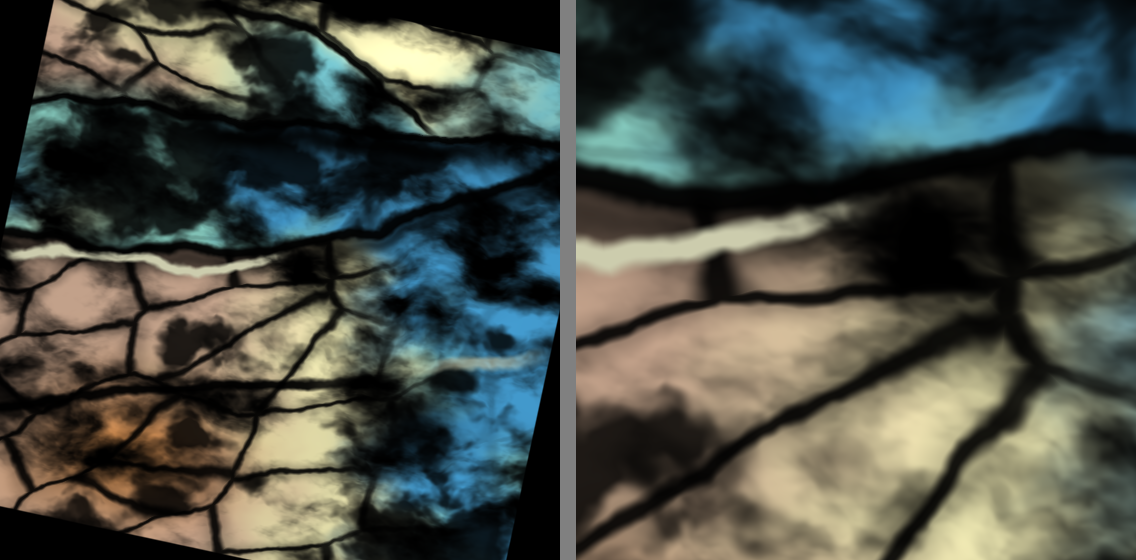
Left, the full canvas; right, a detail of the centre.
Write a WebGL 2 fragment shader that draws this texture.

```glsl
#version 300 es
precision highp float;
// Tilted slab of weathered stone: blue and tan mineral layers, dark veins, black surround.
uniform vec2 u_resolution;
out vec4 fragColor;

float hash(vec2 p) {
    vec3 q = fract(p.xyx * 0.1031);
    q += dot(q, q.yzx + 33.33);
    return fract((q.x + q.y) * q.z);
}

float noise(vec2 p) {
    vec2 i = floor(p), f = fract(p);
    f = f * f * (3.0 - 2.0 * f);
    return mix(mix(hash(i), hash(i + vec2(1, 0)), f.x),
               mix(hash(i + vec2(0, 1)), hash(i + vec2(1, 1)), f.x), f.y);
}

float fbm(vec2 p) {
    float sum = 0.0, amp = 0.5;
    for (int i = 0; i < 5; i++) {
        sum += amp * noise(p);
        p = mat2(0.96, 0.28, -0.28, 0.96) * p * 2.03 + 17.3;
        amp *= 0.5;
    }
    return sum;
}

// Gap between the two nearest cell centres: zero along cell borders.
float cellBorder(vec2 p) {
    vec2 base = floor(p);
    float nearest = 9.0, second = 9.0;
    for (int y = -2; y <= 2; y++)
    for (int x = -2; x <= 2; x++) {
        vec2 cell = base + vec2(x, y);
        vec2 centre = cell + 0.1 + 0.8 * vec2(hash(cell + 40.0), hash(cell + 91.0));
        float d = distance(p, centre);
        second = min(second, max(nearest, d));
        nearest = min(nearest, d);
    }
    return second - nearest;
}

float line(float d, float width) {
    return 1.0 - smoothstep(width * 0.25, width, abs(d));
}

float span(float x, float a, float b, float soft) {
    return smoothstep(a - soft, a + soft, x) * (1.0 - smoothstep(b - soft, b + soft, x));
}

float blob(vec2 p, vec2 centre, vec2 size) {
    vec2 d = (p - centre) / size;
    return exp(-dot(d, d));
}

void main() {
    vec2 uv = gl_FragCoord.xy / u_resolution;
    vec2 warp = vec2(fbm(uv * 9.0 + 3.0), fbm(uv * 9.0 + 60.0)) - 0.485;
    vec2 p = uv + warp * 0.05;

    // Signed heights above the main layer boundaries
    float upper = p.y - (0.825 - 0.085 * p.x);
    float middle = p.y - (0.553 + 0.36 * pow(p.x - 0.33, 2.0));
    float lower = p.y - (0.275 + 0.085 * p.x);
    float arch = p.y - (0.985 - 1.2 * pow(p.x - 0.35, 2.0));
    float seam = p.y - min(0.51 + 0.28 * abs(p.x - 0.35), 0.548);
    float above = smoothstep(-0.01, 0.01, upper);
    float below = 1.0 - smoothstep(-0.012, 0.012, middle);

    // Share of blue mineral in each layer
    float broad = fbm(uv * vec2(4.0, 6.0) + 8.0);
    float topCool = max(span(p.x, 0.46, 0.8, 0.1) * (1.0 - smoothstep(-0.04, 0.03, arch)),
                        smoothstep(0.75, 1.0, p.x + 0.4 * (broad - 0.5)));
    topCool = max(topCool, 0.5 * (1.0 - smoothstep(0.0, 0.06, upper)));
    float lowCool = smoothstep(0.6, 0.78, p.x + 0.35 * (broad - 0.5));
    float cool = mix(mix(1.0, lowCool, below), topCool, above);

    // Mineral colours
    vec3 cream = vec3(0.88, 0.86, 0.66);
    float creamShare = smoothstep(0.3, 0.62, p.x + 0.5 * (broad - 0.5) + 0.2 * above);
    vec3 warm = mix(vec3(0.76, 0.63, 0.54), cream, creamShare);
    float rust = blob(p, vec2(0.22, 0.19), vec2(0.18, 0.11));
    warm = mix(warm, vec3(0.82, 0.52, 0.25), 0.85 * rust);
    float depth = smoothstep(0.3, 0.65, broad + 0.3 * (p.x - 0.5))
                * mix(1.0, 0.35, above);
    vec3 blue = mix(vec3(0.53, 0.80, 0.75), vec3(0.26, 0.60, 0.80), depth);
    blue = mix(blue, cream, 0.6 * blob(p, vec2(0.13, 0.61), vec2(0.09, 0.04)));
    vec3 color = mix(warm, blue, cool);

    // Streaky mottling, darker in the blue layers
    float grain = fbm(p * vec2(9.0, 15.0) + vec2(0.0, 2.0 * p.x));
    float fine = noise(uv * vec2(80.0, 130.0)) - 0.5;
    float tone = grain + 0.05 * fine + 0.25 * (broad - 0.485);
    color *= mix(smoothstep(0.2, 0.66, tone), smoothstep(0.25, 0.71, tone), cool);
    float glow = blob(p, vec2(0.66, 0.42), vec2(0.17, 0.08))
               + blob(p, vec2(0.72, 0.9), vec2(0.14, 0.06))
               + blob(p, vec2(0.8, 0.08), vec2(0.14, 0.05));
    color += (0.22 * glow) * mix(cream, blue, cool) * smoothstep(0.25, 0.6, grain);

    // Branching cracks enclosing long cells
    float slope = mix(0.22, -0.3, above);
    float border = cellBorder((p + vec2(0.0, -slope * p.x)) * vec2(4.6, 8.5) + 5.0);
    float crack = 1.0 - smoothstep(0.015, 0.11, border);
    float halo = 1.0 - smoothstep(0.0, 0.38, border);
    color *= 1.0 - (0.92 * crack + 0.25 * halo * (1.0 - crack)) * mix(1.0, 0.2, cool);

    // Main veins with soft shadows below them
    float veins = max(line(upper, 0.012), line(middle, 0.016));
    veins = max(veins, line(lower, 0.013) * (1.0 - smoothstep(0.55, 0.75, p.x)));
    veins = max(veins, line(arch, 0.014) * span(p.x, 0.35, 0.77, 0.02));
    float shadow = exp(-pow((upper + 0.025) / 0.03, 2.0)) * span(p.x, 0.3, 0.9, 0.12);
    shadow = max(shadow, 0.75 * exp(-pow((middle + 0.02) / 0.022, 2.0)));
    shadow = max(shadow, 0.8 * blob(p, vec2(0.73, 0.25), vec2(0.07, 0.07)));
    float stain = smoothstep(0.54, 0.66, fbm(p * vec2(6.0, 8.0) + 31.0));
    color *= (1.0 - 0.95 * veins) * (1.0 - 0.92 * shadow) * (1.0 - 0.85 * stain);

    // Pale mineral seams
    float pale = line(seam, 0.013) * (1.0 - smoothstep(0.48, 0.54, p.x));
    pale = max(pale, 0.6 * line(lower, 0.016) * span(p.x, 0.78, 0.94, 0.06));
    color = mix(color, vec3(0.8, 0.8, 0.68), pale * smoothstep(0.25, 0.55, grain));

    // Tilted square outline
    vec2 c = mat2(0.978, 0.21, -0.21, 0.978) * (uv - 0.5);
    float outside = max(abs(c.x), abs(c.y)) - 0.5;
    float edge = 1.0 / min(u_resolution.x, u_resolution.y);
    color *= 1.0 - smoothstep(-edge, edge, outside);
    fragColor = vec4(clamp(color, 0.0, 1.0), 1.0);
}
```
